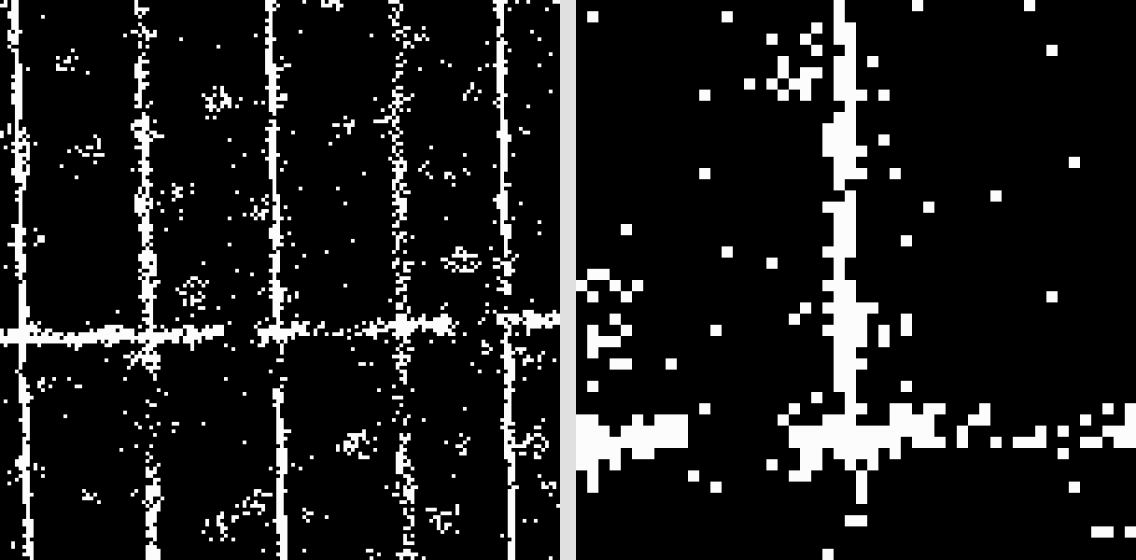
Left: the whole. Right: its middle third, enlarged.
Reproduce this pattern procedurally as a Shadertoy shader.

```glsl
// White speckled grid on black: five leaning upright seams and one broken crossbar,
// drawn as on/off squares. Each square is lit by chance, from distance to the lines,
// worn by layered sines, plus cellular clusters of flecks.

const float CELLS = 150.0;

float hash(vec2 p) {
    vec3 q = fract(p.xyx * vec3(0.1031, 0.1030, 0.0973));
    q += dot(q, q.yzx + 33.33);
    return fract((q.x + q.y) * q.z);
}

// 0 inside a break along a line, 1 outside
float gap(float t, float centre, float halfLength) {
    return smoothstep(0.7, 1.2, abs(t - centre) / halfLength);
}

float waves(float t) {
    return 0.5 + 0.25 * (sin(t) + sin(t * 2.3 + 1.7));
}

// Chance of a lit square in a soft band of the given half width
float band(float d, float halfWidth) {
    return smoothstep(1.5, 0.5, abs(d) / halfWidth);
}

// Upright seams: every second one is wider and more worn
float seams(vec2 p) {
    // x at the top, height of the break, half length of the break
    vec3 seam[5] = vec3[5](
        vec3(0.027, 0.34, 0.012), vec3(0.252, 0.26, 0.085), vec3(0.482, 0.34, 0.036),
        vec3(0.705, 0.27, 0.045), vec3(0.892, 0.46, 0.017));
    float chance = 0.0;
    for (int i = 0; i < 5; i++) {
        float k = float(i), worn = mod(k, 2.0);
        float wave = waves(p.y * 47.0 + k * 2.6);
        float d = p.x - seam[i].x - 0.023 * (1.0 - p.y) - 0.002 * sin(p.y * 31.0 + k * 4.0);
        float solid = (0.95 - 0.12 * k * worn) * mix(1.0, 0.55, worn * smoothstep(0.72, 0.85, p.y));
        solid *= mix(0.08, 1.0, gap(p.y, seam[i].y, seam[i].z));
        float core = solid * band(d, mix(0.0075, 0.012, worn) * (0.6 + 0.8 * wave));
        float halo = (0.2 + 0.15 * worn) * wave * wave * exp(-abs(d) / 0.02);
        chance = max(chance, max(core, halo));
    }
    return chance;
}

// Crossbar: rises slightly to the right, with two breaks and a thin stretch
float crossbar(vec2 p) {
    float d = p.y - 0.398 - 0.035 * p.x * p.x - 0.003 * sin(p.x * 37.0);
    float solid = gap(p.x, 0.427, 0.032) * gap(p.x, 0.846, 0.04);
    solid *= mix(0.3, 0.9, gap(p.x, 0.6, 0.055));
    float wave = waves(p.x * 41.0);
    return max(solid * band(d, 0.009 + 0.007 * wave), 0.2 * wave * exp(-abs(d) / 0.02));
}

// Cellular clusters of flecks, stretched sideways
float flecks(vec2 p) {
    vec2 q = p * vec2(9.0, 12.0), base = floor(q);
    float chance = 0.004;
    for (int j = -1; j <= 1; j++)
    for (int i = -1; i <= 1; i++) {
        vec2 id = base + vec2(i, j);
        vec2 centre = id + vec2(hash(id + 21.0), hash(id + 57.0));
        float radius = 0.2 + 0.35 * hash(id + 83.0);
        float present = step(0.66, hash(id + 112.0));
        chance = max(chance, present * 0.45 * smoothstep(radius, 0.0, length(q - centre)));
    }
    return chance;
}

// One square: 1 lit, 0 dark
float lit(vec2 cell) {
    vec2 p = (cell + 0.5) / CELLS;
    float chance = max(max(seams(p), crossbar(p)), flecks(p));
    float speck = step(hash(cell + 5.0), chance);

    // Sparse dotted trace between the second and third seams
    float column = floor(CELLS * (0.415 + 0.006 * sin(p.y * 40.0)));
    bool dot1 = cell.x == column && mod(cell.y, 7.0) < 0.5 && p.y > 0.37 && p.y < 0.76;
    return dot1 ? 1.0 : speck;
}

void mainImage(out vec4 fragColor, in vec2 fragCoord) {
    float side = min(iResolution.x, iResolution.y);
    vec2 g = fragCoord / side * CELLS - 0.5;
    vec2 cell = floor(g);

    // Coverage of the four nearest squares by this pixel
    vec2 f = clamp((fract(g) - 0.5) * side / CELLS + 0.5, 0.0, 1.0);
    float low = mix(lit(cell), lit(cell + vec2(1, 0)), f.x);
    float high = mix(lit(cell + vec2(0, 1)), lit(cell + vec2(1, 1)), f.x);
    fragColor = vec4(vec3(0.99 * mix(low, high, f.y)), 1.0);
}
```
